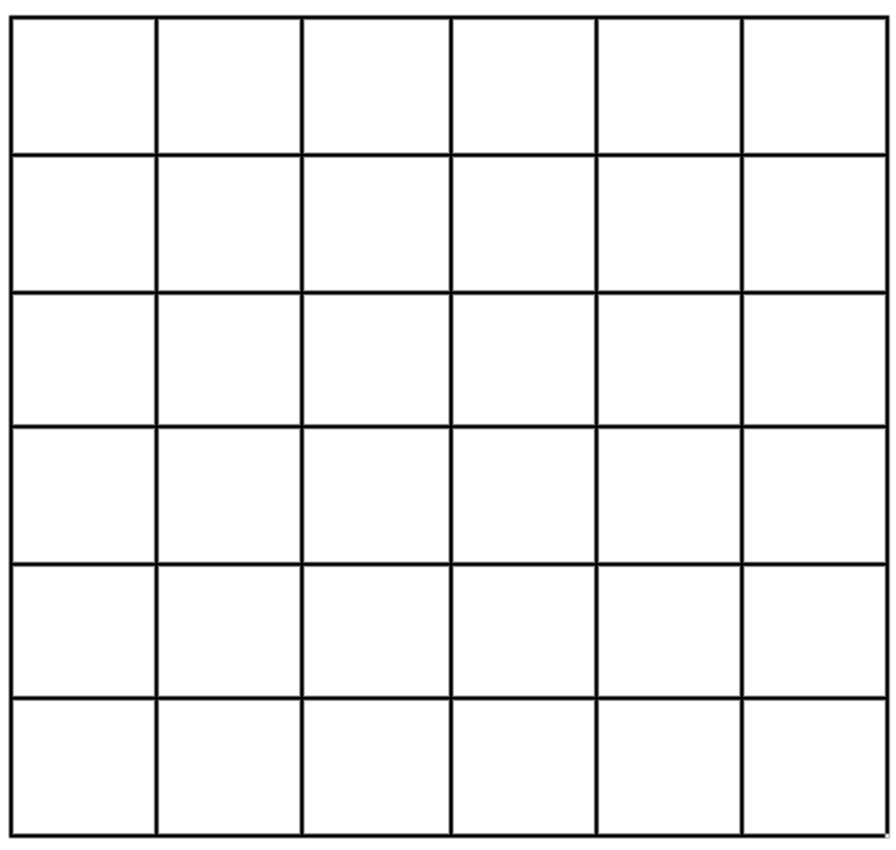
A WebGL 1 fragment shader for this pattern:

```glsl
precision highp float;

uniform vec2 u_resolution;

// Soft stroke, one grid unit wide at half strength.
vec2 strokeInk(vec2 dist) {
  return 1.0 - smoothstep(0.1, 1.0, abs(dist));
}

void main() {
  // Grid units, measured from the lower left corner of the ruling.
  vec2 extent = vec2(235.0, 220.0);
  vec2 p = gl_FragCoord.xy / u_resolution * vec2(240.3, 228.5) - vec2(2.97, 3.8);

  // Seven rules each way bound six cells; snapping makes the cells slightly uneven.
  vec2 rules = vec2(0.0);
  for (int i = 0; i < 7; i++) {
    vec2 position = floor(float(i) * vec2(39.1667, 36.6) + 0.5);
    rules = max(rules, strokeInk(p - position));
  }

  // Each rule stops at the outer frame.
  vec2 ends = strokeInk(max(max(-p, p - extent), 0.0));
  float ink = max(rules.x * ends.y, rules.y * ends.x);

  // Missing dot at the lower right corner.
  vec2 corner = strokeInk(p - vec2(extent.x, 0.0));
  ink *= 1.0 - corner.x * corner.y;

  gl_FragColor = vec4(vec3(1.0 - ink), 1.0);
}
```
